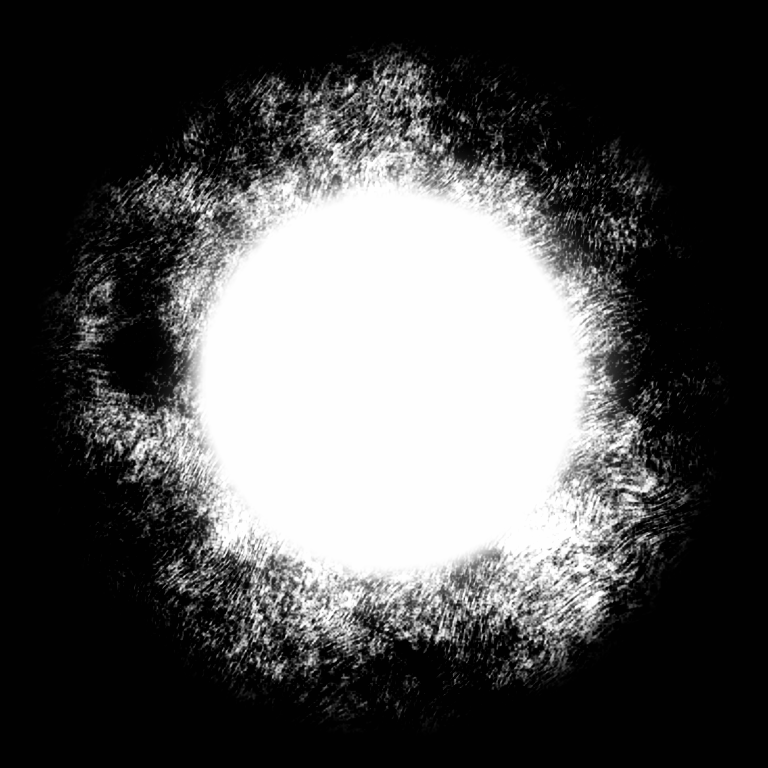
Reproduce this background procedurally as a three.js fragment shader.

```glsl
// Draws a glowing white disc ringed by scratchy brushed paint on black.
varying vec2 vUv;

const vec3 BLACK = vec3(0.003);
const vec3 WHITE = vec3(0.996);
const vec2 DISC_CENTRE = vec2(0.508, 0.503);
const vec2 RING_CENTRE = vec2(0.498, 0.5);
const vec2 LEFT_HOLLOW = vec2(0.19, 0.54);

float hash(vec2 p) {
  vec3 q = fract(vec3(p.xyx) * 0.1031);
  q += dot(q, q.yzx + 33.33);
  return fract((q.x + q.y) * q.z);
}

float noise(vec2 p) {
  vec2 cell = floor(p);
  vec2 f = fract(p);
  f = f * f * (3.0 - 2.0 * f);
  float low = mix(hash(cell), hash(cell + vec2(1.0, 0.0)), f.x);
  float high = mix(hash(cell + vec2(0.0, 1.0)), hash(cell + vec2(1.0)), f.x);
  return mix(low, high, f.y);
}

float fbm(vec2 p) {
  float sum = 0.0;
  float weight = 0.5;
  for (int i = 0; i < 4; i++) {
    sum += weight * noise(p);
    p = mat2(1.6, 1.2, -1.2, 1.6) * p + 17.3;
    weight *= 0.5;
  }
  return sum / 0.9375;
}

// Soft round patch used to lighten or darken the paint.
float blob(vec2 p, vec2 centre, float radius) {
  vec2 d = (p - centre) / radius;
  return exp(-dot(d, d));
}

// Fine streaks that run along the given angle.
float strokes(vec2 p, float angle, vec2 frequency) {
  vec2 along = vec2(cos(angle), sin(angle));
  vec2 q = vec2(dot(p, along), dot(p, vec2(-along.y, along.x)));
  return noise(q * frequency + 400.0);
}

// Bristle grain whose direction changes from patch to patch.
float bristles(vec2 p) {
  vec2 bend = vec2(noise(p * 14.0 + 5.0), noise(p * 14.0 + 41.0)) - 0.5;
  vec2 q = p + 0.035 * bend;
  float steep = strokes(q, 1.1, vec2(150.0, 360.0));
  float shallow = strokes(q, 0.55, vec2(105.0, 330.0));
  float level = strokes(q, 0.0, vec2(40.0, 260.0));
  float turn = noise(p * 9.0 + 23.0) + 0.5 * blob(p, vec2(0.78, 0.27), 0.14);
  float grain = mix(steep, shallow, smoothstep(0.5, 0.75, turn));
  grain = mix(grain, level, blob(p, vec2(0.15, 0.54), 0.07));
  return mix(grain, noise(p * 400.0 + 9.0), 0.4);
}

// Large light and dark areas around the ring.
float patches(vec2 p) {
  float light = 0.5 * blob(p, vec2(0.77, 0.26), 0.11);
  light += 0.34 * blob(p, vec2(0.52, 0.89), 0.045);
  light += 0.2 * blob(p, vec2(0.51, 0.79), 0.06);
  light += 0.25 * blob(p, vec2(0.12, 0.61), 0.045);
  light += 0.15 * blob(p, vec2(0.78, 0.57), 0.06);
  light += 0.12 * blob(p, vec2(0.13, 0.43), 0.06);
  float dark = 0.65 * blob(p, LEFT_HOLLOW, 0.055);
  dark += 0.25 * blob(p, vec2(0.89, 0.55), 0.07);
  dark += 0.2 * blob(p, vec2(0.62, 0.15), 0.05);
  dark += 0.2 * blob(p, vec2(0.13, 0.32), 0.08);
  dark += 0.12 * blob(p, vec2(0.73, 0.78), 0.08);
  return light - dark;
}

float paintRing(vec2 p) {
  float radius = length(p - RING_CENTRE);
  float tone = 0.25 - 3.1 * (radius - 0.27) + patches(p);
  vec2 ragged = p + 0.02 * (vec2(fbm(p * 40.0), fbm(p * 40.0 + 77.0)) - 0.5);
  tone += 0.85 * (fbm(ragged * 16.0 + 3.0) - 0.5);
  tone += 0.5 * (fbm(ragged * 45.0 + 31.0) - 0.5);
  tone += 0.88 * (bristles(p) - 0.5);
  float edge = 1.0 - smoothstep(0.395, 0.465, radius);
  return smoothstep(-0.2, 0.6, tone) * edge;
}

float discGlow(vec2 p) {
  float radius = length(p - DISC_CENTRE);
  float core = 1.0 - smoothstep(0.238, 0.284, radius);
  float halo = 0.42 * (1.0 - smoothstep(0.24, 0.33, radius));
  return max(core, halo * (1.0 - blob(p, LEFT_HOLLOW, 0.07)));
}

void main() {
  float paint = paintRing(vUv);
  float glow = discGlow(vUv);
  float light = 1.0 - (1.0 - paint) * (1.0 - glow);
  gl_FragColor = vec4(mix(BLACK, WHITE, light), 1.0);
}
```
